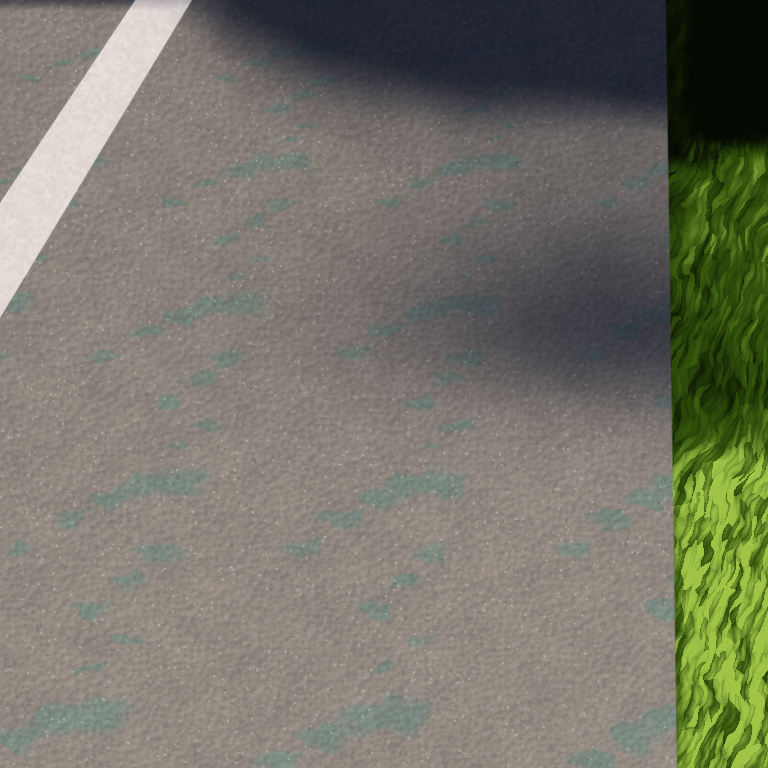
This texture is drawn by a WebGL 1 fragment shader. Its source:

```glsl
precision highp float;
// Sunlit asphalt with a painted stripe, worn teal patches, soft shadows and a grass verge.
uniform vec2 u_resolution;

vec2 hash2(vec2 p) {
  vec3 q = fract(p.xyx * vec3(0.1031, 0.103, 0.0973));
  q += dot(q, q.yzx + 33.33);
  return fract((q.xx + q.yz) * q.zy);
}

// Cellular noise: x = distance to the nearest point, y = random value of its cell
vec2 cellular(vec2 p) {
  vec2 base = floor(p);
  vec2 nearest = vec2(9.0, 0.0);
  for (int j = -1; j <= 1; j++) {
    for (int i = -1; i <= 1; i++) {
      vec2 cell = base + vec2(float(i), float(j));
      vec2 rnd = hash2(cell);
      float d = length(cell + rnd - p);
      if (d < nearest.x) nearest = vec2(d, fract(rnd.x * 7.3 + rnd.y * 3.1));
    }
  }
  return nearest;
}

float waves(vec2 p) {
  float sum = 0.0;
  float amp = 0.5;
  for (int i = 0; i < 5; i++) {
    sum += amp * sin(p.x + 1.3 * sin(p.y)) * cos(p.y + 0.9 * sin(p.x * 0.7));
    p = mat2(1.5, 1.1, -1.1, 1.5) * p + 1.7;
    amp *= 0.6;
  }
  return sum;
}

// Worn spots along two arms, tiled over the road in perspective
float wornPatches(vec2 uv) {
  float depth = 2.41 - uv.y;
  vec2 road = vec2((uv.x - 0.953) / (0.168 * depth), 1.0 / (0.0635 * depth));
  road += 0.035 * vec2(waves(road * 17.0), waves(road * 19.0 + 4.0));
  float cover = 0.0;
  for (int i = 0; i < 10; i++) {
    float t = mod(float(i), 5.0);
    vec2 center = vec2(0.1 - 0.12 * t, 0.05 - 0.02 * t * t);
    float size = 0.105 - 0.012 * t;
    if (i > 4) {
      center = vec2(0.12 - 0.09 * mod(t, 3.0), -0.28 - 0.125 * t);
      size = 0.065 - 0.006 * t;
    }
    vec2 d = fract(road - center - vec2(0.8, 0.68) + 0.5) - 0.5;
    float r = length(d * vec2(0.85, 1.35)) + 0.035 * waves(road * 31.0 + t);
    cover = max(cover, 1.0 - smoothstep(size * 0.55, size * 1.1, r));
  }
  return cover;
}

float roadShadow(vec2 uv) {
  float wobble = 0.012 * waves(uv * 13.0);
  float edge = 0.845 + 0.12 * exp(-6.0 * (uv.x - 0.3)) + wobble;
  float soft = mix(0.075, 0.03, uv.x);
  float top = smoothstep(edge - soft, edge + soft, uv.y);
  float fringe = 0.28 * smoothstep(edge - 0.14, edge, uv.y) * smoothstep(0.12, 0.35, uv.x);
  float corner = 0.7 * smoothstep(0.983, 1.003, uv.y);
  vec2 q = (uv - vec2(0.84, 0.565 + wobble)) / vec2(0.25, 0.078);
  float pool = 0.72 * exp(-dot(q, q) * 0.65);
  vec2 h = (uv - vec2(0.8, 0.67)) / vec2(0.27, 0.12);
  float haze = 0.42 * exp(-dot(h, h));
  return 1.0 - (1.0 - max(top, corner)) * (1.0 - fringe) * (1.0 - pool) * (1.0 - haze);
}

vec3 asphalt(vec2 uv) {
  // Relief: difference of two offset samples, lit from the upper left
  vec2 p = uv * vec2(105.0, 120.0);
  float relief = cellular(p).x - cellular(p + vec2(-0.25, 0.3)).x;
  vec2 grain = cellular(uv * 230.0);
  float tone = 1.0 + 0.13 * relief + 0.09 * (grain.y - 0.5) + 0.045 * waves(uv * 38.0);
  tone *= 0.97 + 0.07 * smoothstep(0.9, 0.1, uv.y) * 1.0;
  vec3 col = mix(vec3(0.55, 0.515, 0.485), vec3(0.44, 0.52, 0.485), 0.75 * wornPatches(uv)) * tone;
  float pebble = step(0.965, grain.y) * (1.0 - smoothstep(0.1, 0.4, grain.x));
  return col + 0.12 * pebble;
}

vec3 grass(vec2 uv) {
  // Blades: tall leaning cells in two sizes
  vec2 p = uv + vec2(0.018 * waves(uv * 17.0) - 0.3 * uv.y, 0.0);
  vec2 tuft = cellular(p * vec2(60.0, 17.0));
  vec2 blade = cellular(p * vec2(150.0, 34.0) + 7.0);
  float detail = 0.55 * (blade.y - 0.5) + 0.35 * (tuft.y - 0.5) + 0.35 * (0.45 - blade.x);
  // Sun level: black at the top, a shaded lobe midway, bright below
  float wob = 0.025 * waves(uv * 31.0);
  float light = mix(0.82, 0.5, smoothstep(0.36, 0.46, uv.y + wob));
  vec2 q = (uv - vec2(0.93, 0.51 + wob)) / vec2(0.07, 0.12);
  light -= 0.2 * exp(-dot(q, q));
  light *= 1.0 - 0.93 * smoothstep(0.76, 0.83, uv.y + wob);
  light += 0.1 * smoothstep(0.78, 0.84, uv.y) * (1.0 - smoothstep(0.885, 0.91, uv.x));
  light *= 0.7 + 0.3 * smoothstep(0.87, 0.91, uv.x);
  float v = clamp(light * (1.0 + 1.15 * detail), 0.0, 1.0);
  vec3 col = mix(vec3(0.01, 0.03, 0.005), vec3(0.19, 0.31, 0.04), smoothstep(0.0, 0.45, v));
  return mix(col, vec3(0.63, 0.77, 0.28), smoothstep(0.38, 1.0, v));
}

void main() {
  vec2 uv = gl_FragCoord.xy / u_resolution;
  float aa = 1.2 / min(u_resolution.x, u_resolution.y);
  vec3 col = asphalt(uv);
  // Painted stripe, widening toward the viewer
  float left = (uv.y - 0.736) / 1.5;
  float right = (uv.y - 0.586) / 1.656;
  float stripe = smoothstep(-aa, aa, uv.x - left) * smoothstep(-aa, aa, right - uv.x);
  vec3 paint = vec3(0.89, 0.85, 0.83) * (1.0 + 0.05 * (cellular(uv * 190.0).y - 0.5));
  col = mix(col, paint, stripe);
  float shade = roadShadow(uv) * (1.0 - 0.6 * stripe);
  col *= mix(vec3(1.0), vec3(0.25, 0.29, 0.41), shade);
  // Verge
  float verge = uv.x - mix(0.8815, 0.867, uv.y);
  col = mix(col, grass(uv), smoothstep(-aa, aa, verge));
  gl_FragColor = vec4(col, 1.0);
}
```
